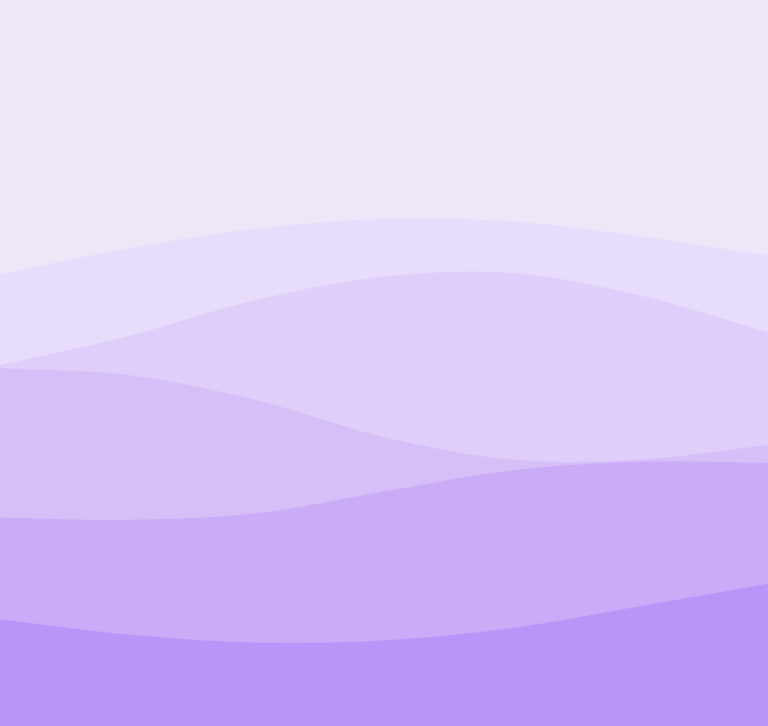
This background is drawn by a Shadertoy shader. Its source:

```glsl
// Layered lilac hills rolling under a pale, flat sky.
// Each hill crest is a smooth spline through evenly spaced heights;
// the hills are painted back to front with antialiased edges.

const int KNOTS = 7;

const vec3 SKY        = vec3(0.929, 0.906, 0.973);
const vec3 MIST       = vec3(0.910, 0.863, 0.988);
const vec3 PALE_LILAC = vec3(0.875, 0.808, 0.980);
const vec3 LILAC      = vec3(0.839, 0.745, 0.969);
const vec3 LAVENDER   = vec3(0.788, 0.671, 0.969);
const vec3 VIOLET     = vec3(0.729, 0.584, 0.973);

// Crest heights from the left edge to the right, in canvas heights
const float[KNOTS] MIST_CREST     = float[](0.622, 0.658, 0.685, 0.6985, 0.695, 0.6745, 0.648);
const float[KNOTS] PALE_CREST     = float[](0.497, 0.537, 0.587, 0.619, 0.624, 0.593, 0.5425);
const float[KNOTS] LILAC_CREST    = float[](0.493, 0.4835, 0.449, 0.398, 0.367, 0.367, 0.387);
const float[KNOTS] LAVENDER_CREST = float[](0.287, 0.284, 0.293, 0.323, 0.352, 0.364, 0.3625);
const float[KNOTS] VIOLET_CREST   = float[](0.147, 0.126, 0.115, 0.118, 0.135, 0.165, 0.196);

// Spline tangent at a knot, one-sided at both ends
float knotSlope(float[KNOTS] heights, int i) {
    int before = max(i - 1, 0);
    int after = min(i + 1, KNOTS - 1);
    return (heights[after] - heights[before]) / float(after - before);
}

// Cubic Hermite crest height at x in 0..1
float crestHeight(float[KNOTS] heights, float x) {
    float position = clamp(x, 0.0, 1.0) * float(KNOTS - 1);
    int i = min(int(position), KNOTS - 2);
    float t = position - float(i);
    float rise = t * t * (3.0 - 2.0 * t);
    float bend = t * (1.0 - t);
    return mix(heights[i], heights[i + 1], rise)
         + bend * ((1.0 - t) * knotSlope(heights, i) - t * knotSlope(heights, i + 1));
}

// Paint one hill over the layers behind it
vec3 paintHill(vec3 behind, vec3 hillColor, float[KNOTS] crest, vec2 uv, float softness) {
    float depth = crestHeight(crest, uv.x) - uv.y;
    return mix(behind, hillColor, smoothstep(-softness, softness, depth));
}

void mainImage(out vec4 fragColor, in vec2 fragCoord) {
    vec2 uv = fragCoord / iResolution.xy;
    float softness = 0.9 / iResolution.y;

    // Back to front
    vec3 color = SKY;
    color = paintHill(color, MIST, MIST_CREST, uv, softness);
    color = paintHill(color, PALE_LILAC, PALE_CREST, uv, softness);
    color = paintHill(color, LILAC, LILAC_CREST, uv, softness);
    color = paintHill(color, LAVENDER, LAVENDER_CREST, uv, softness);
    color = paintHill(color, VIOLET, VIOLET_CREST, uv, softness);

    fragColor = vec4(color, 1.0);
}
```
